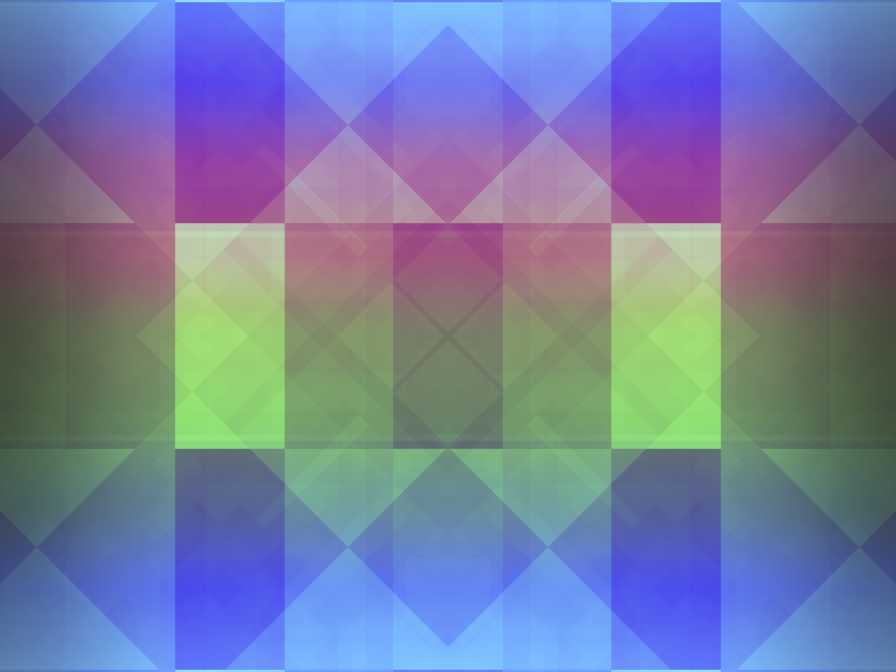
Write a WebGL 2 fragment shader that draws this background.

```glsl
#version 300 es
precision highp float;
// Mirrored plaid: translucent columns, rows and diagonal squares that lighten or
// darken a vertical spectrum of blue, magenta, orange and green.
// Every band is a smoothed step of a folded coordinate; one height is one unit.
uniform vec2 u_resolution;
out vec4 fragColor;

const vec3 SPECTRUM[9] = vec3[9](
    vec3(0.45, 0.65, 1.00), vec3(0.38, 0.50, 0.95), vec3(0.41, 0.56, 0.60),
    vec3(0.47, 0.65, 0.42), vec3(0.53, 0.63, 0.42), vec3(0.69, 0.47, 0.52),
    vec3(0.66, 0.43, 0.66), vec3(0.43, 0.46, 0.94), vec3(0.45, 0.65, 1.00));
const vec3 LIGHT_GAIN = vec3(0.10, 0.24, 0.03);   // colour added per unit of light
const vec4 COLUMN_EDGES = vec4(0.0816, 0.243, 0.406, 0.569);
const vec4 COLUMN_STEPS = vec4(0.42, 0.95, -1.07, 0.12);
const float CENTER_LEVEL = -0.45;
const float OUTER_ROW_WEIGHT = 0.55;
const vec2 ROW_EDGES = vec2(0.168, 0.4965);
const float DIAGONAL_PERIOD = 0.463;
const float DIAGONAL_SHIFT = 0.165;
const float DIAGONAL_LIGHT = 0.25;
const float INNER_DIAMOND = 0.165;
const float OUTER_DIAMOND = 0.297;
const float PATCH_LIGHT = 0.09;
const float VIGNETTE = 0.50;
const float PI = 3.14159265;

float hash(vec2 p) {
    vec3 h = fract(vec3(p.xyx) * 0.1031);
    h += dot(h, h.yzx + 33.33);
    return fract((h.x + h.y) * h.z);
}

// Antialiased step from 0 to 1 at an edge.
float edge(float at, float x) {
    float w = 0.8 / u_resolution.y;
    return smoothstep(at - w, at + w, x);
}

float band(float low, float high, float x) {
    return edge(low, x) - edge(high, x);
}

// Square wave from -1 to 1, rising through zero at x = 0.
float squareWave(float x, float period) {
    float slope = period * u_resolution.y / PI;
    return clamp(sin(PI * x / period) * slope, -1.0, 1.0);
}

vec3 spectrum(float height) {
    float s = clamp(height, 0.0, 0.9999) * 8.0;
    int i = int(s);
    return mix(SPECTRUM[i], SPECTRUM[i + 1], smoothstep(0.0, 1.0, fract(s)) * 0.4 + fract(s) * 0.6);
}

// Columns whose light reverses in the outer rows.
float columns(vec2 q, float row) {
    float level = CENTER_LEVEL;
    for (int i = 0; i < 4; i++) level += COLUMN_STEPS[i] * edge(COLUMN_EDGES[i], q.x);
    float narrow = band(0.122, COLUMN_EDGES.y, q.x) - band(0.359, COLUMN_EDGES.z, q.x);
    return level * row * mix(OUTER_ROW_WEIGHT, 1.0, 0.5 + 0.5 * row) + 0.07 * narrow;
}

// Diagonal checks, nested diamonds and thin crossing stripes.
float diagonals(vec2 q, float row) {
    float a = q.x + q.y;
    float b = q.y - q.x;
    float checks = squareWave(a - DIAGONAL_PERIOD, DIAGONAL_PERIOD)
                 * squareWave(b - DIAGONAL_SHIFT, DIAGONAL_PERIOD);
    float light = checks * DIAGONAL_LIGHT * mix(1.0, -0.4, 0.5 + 0.5 * row);
    float inner = 1.0 - edge(INNER_DIAMOND, a);
    light += 0.07 * inner - 0.09 * (1.0 - edge(OUTER_DIAMOND, a));
    light -= 0.18 * inner * (1.0 - edge(0.005, abs(b)));
    light += 0.13 * band(0.25, 0.56, a) * (1.0 - edge(0.014, abs(b)));
    light -= 0.10 * band(INNER_DIAMOND, 0.205, a);
    light -= 0.10 * band(-0.205, -DIAGONAL_SHIFT, b) * (1.0 - edge(DIAGONAL_PERIOD, a));
    return light;
}

// Faint overlapping rectangles and diagonal squares.
float patches(vec2 q) {
    float sum = 0.0;
    for (int i = 0; i < 4; i++) {
        float k = float(i);
        vec2 s = i < 2 ? q : vec2(q.x + q.y, q.x - q.y);
        vec2 cell = floor(s * vec2(7.0 + 3.0 * k, 9.0 + 2.0 * k) + k * 0.37);
        sum += hash(cell + 17.0 * k + 40.0) - 0.5;
    }
    return sum * PATCH_LIGHT;
}

void main() {
    vec2 p = (gl_FragCoord.xy - 0.5 * u_resolution) / u_resolution.y;
    vec2 q = abs(p);
    float row = 1.0 - 2.0 * band(ROW_EDGES.x, ROW_EDGES.y, q.y);

    // Sum the light of all bands.
    float light = columns(q, row) + diagonals(q, row) + patches(q);
    light += 0.11 * band(0.147, 0.156, q.y) - 0.08 * band(0.156, ROW_EDGES.x, q.y);

    // Tint the spectrum, with extra pallor in bright magenta areas.
    vec3 color = spectrum(p.y + 0.5) + LIGHT_GAIN * light;
    float pale = max(light, 0.0) * smoothstep(0.03, 0.13, p.y) * (1.0 - smoothstep(0.2, 0.36, p.y));
    color += vec3(-0.04, 0.10, 0.12) * pale;

    // Shade the left and right sides, deepest at mid height.
    float side = smoothstep(0.38, 0.71, q.x) * (1.0 - 1.6 * q.y * q.y);
    color = mix(color, vec3(dot(color, vec3(0.3, 0.5, 0.2))), 0.22 * side);
    color *= 1.0 - VIGNETTE * side;
    fragColor = vec4(clamp(color, 0.0, 1.0), 1.0);
}
```
